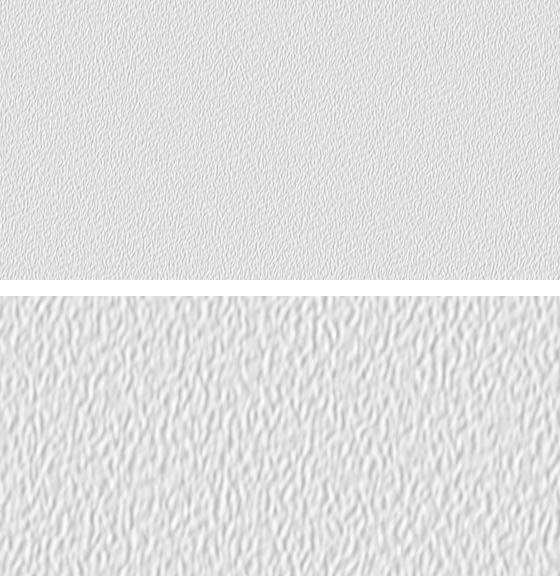
Top, the full canvas; bottom, a detail of the centre.
Give the GLSL for this texture, as a Shadertoy shader.

```glsl
// Fine embossed plaster: short upright grains, leaning slightly to the right.
// Stretched gradient noise is steepened into small plateaus; their slope toward
// a light at the left sets the grey tone, averaged over samples in each pixel.

const vec2 GRAIN_FREQ = vec2(151.0, 62.0);    // grains per canvas height
const vec2 MEANDER_FREQ = vec2(38.0, 29.0);
const float MEANDER_WIDTH = 0.005;
const float LEAN = 0.12;
const float DETAIL = 0.25;
const float STEEPNESS = 2.0;
const vec2 LIGHT_STEP = vec2(0.0024, -0.0007);
const vec3 BASE_GREY = vec3(0.879);
const float RELIEF_CONTRAST = 0.092;
const float SHADOW_DEPTH = 0.13;
const int SAMPLES = 2;

// Integer hash of a lattice cell, giving a value from 0 to 1
float hash(ivec2 cell, uint seed) {
    uint h = uint(cell.x) * 1597u ^ uint(cell.y) * 51749u ^ seed * 7919u;
    h = h * 747796u + 28913u;
    h = (h ^ (h >> 15)) * 739397u;
    h = (h ^ (h >> 13)) * 277803u;
    h ^= h >> 16;
    return float(h & 65535u) / 65536.0;
}

// Dot product of a random unit gradient with the offset from its corner
float cornerSlope(ivec2 cell, vec2 offset, uint seed) {
    float angle = 6.28318 * hash(cell, seed);
    return dot(vec2(cos(angle), sin(angle)), offset);
}

float gradientNoise(vec2 p, uint seed) {
    ivec2 cell = ivec2(floor(p));
    vec2 f = fract(p);
    vec2 w = f * f * f * (f * (f * 6.0 - 15.0) + 10.0);
    float a = cornerSlope(cell, f, seed);
    float b = cornerSlope(cell + ivec2(1, 0), f - vec2(1, 0), seed);
    float c = cornerSlope(cell + ivec2(0, 1), f - vec2(0, 1), seed);
    float d = cornerSlope(cell + ivec2(1, 1), f - vec2(1, 1), seed);
    return mix(mix(a, b, w.x), mix(c, d, w.x), w.y);
}

// Relief height: leaning, meandering grains with steep sides
float plasterHeight(vec2 p) {
    float meander = MEANDER_WIDTH * gradientNoise(p * MEANDER_FREQ, 1u);
    vec2 grain = vec2(p.x - LEAN * p.y + meander, p.y) * GRAIN_FREQ;
    float height = gradientNoise(grain, 2u);
    height += DETAIL * gradientNoise(grain * 1.7, 3u);
    return tanh(STEEPNESS * height);
}

// Height difference across a short step along the light
float emboss(vec2 p, vec2 lightStep) {
    return plasterHeight(p + lightStep) - plasterHeight(p - lightStep);
}

void mainImage(out vec4 fragColor, in vec2 fragCoord) {
    // Average the shading over a small grid inside the pixel
    float relief = 0.0;
    for (int j = 0; j < SAMPLES; j++) {
        for (int i = 0; i < SAMPLES; i++) {
            vec2 jitter = (vec2(i, j) + 0.5) / float(SAMPLES) - 0.5;
            vec2 p = (fragCoord + jitter) / iResolution.y;
            relief += emboss(p, LIGHT_STEP);
        }
    }
    relief /= float(SAMPLES * SAMPLES);

    // Soften the lit faces and deepen the creases
    relief -= SHADOW_DEPTH * relief * relief;
    vec3 color = BASE_GREY + RELIEF_CONTRAST * relief;
    fragColor = vec4(clamp(color, 0.0, 1.0), 1.0);
}
```
